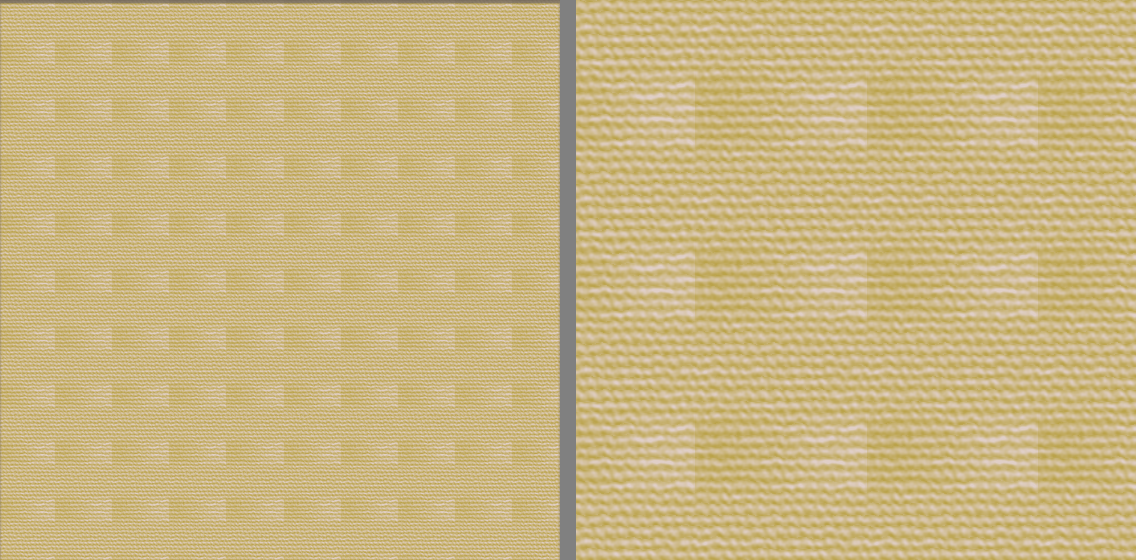
Left, the full canvas; right, a detail of the centre.
A three.js fragment shader for this texture:

```glsl
// Woven straw cloth: fine twisted horizontal cords in a repeating swatch, with a dark top hem.
varying vec2 vUv;

const float TAU = 6.2831853;
const float REPEATS = 9.8;                    // swatches across and down
const vec2 SWATCH_SHIFT = vec2(0.037, 0.605); // where the first swatch begins
const float CORDS = 15.0;                     // cords per swatch
const float TWISTS = 14.0;                    // twists per cord in a swatch

const vec3 OLIVE = vec3(0.745, 0.655, 0.335);
const vec3 STRAW = vec3(0.805, 0.725, 0.525);
const vec3 BLUSH = vec3(0.865, 0.795, 0.735);
const vec3 HEM = vec3(0.51, 0.46, 0.39);

float hash(float n) {
  return fract(sin(n * 91.345 + 3.7) * 4375.85);
}

vec2 gradientAt(vec2 cell, vec2 period) {
  vec2 c = mod(cell, period);
  float angle = TAU * fract(sin(dot(c, vec2(127.1, 311.7))) * 4375.85);
  return vec2(cos(angle), sin(angle));
}

// Gradient noise that wraps over the given number of cells, about -0.7 to 0.7
float tiledNoise(vec2 p, vec2 period) {
  vec2 i = floor(p);
  vec2 f = fract(p);
  vec2 w = f * f * f * (f * (f * 6.0 - 15.0) + 10.0);
  vec2 e = vec2(1.0, 0.0);
  float a = dot(gradientAt(i, period), f);
  float b = dot(gradientAt(i + e.xy, period), f - e.xy);
  float c = dot(gradientAt(i + e.yx, period), f - e.yx);
  float d = dot(gradientAt(i + e.xx, period), f - e.xx);
  return mix(mix(a, b, w.x), mix(c, d, w.x), w.y);
}

// Uneven dye: an olive patch after each seam and a pale one before it
float dyePatch(vec2 local) {
  float band = smoothstep(0.22, 0.34, local.y) * (1.0 - smoothstep(0.62, 0.76, local.y));
  float olive = 1.0 - smoothstep(0.1, 0.65, local.x);
  float pale = smoothstep(0.4, 0.95, local.x);
  return band * (pale - olive);
}

// Lightness of the weave, from 0 in the gaps to 1 on the highlights
float weave(vec2 local) {
  float wobble = 0.28 * tiledNoise(local * vec2(12.0, 8.0), vec2(12.0, 8.0));
  float y = local.y * CORDS + wobble;
  float row = mod(floor(y), CORDS);
  float across = fract(y);

  // Rounded cord, lit from above
  float ridge = -cos(TAU * (across - 0.1));

  // Slanted twists, shifted and bent on every cord
  float bend = 0.45 * tiledNoise(vec2(local.x * 7.0, row + 0.5), vec2(7.0, CORDS));
  float twist = cos(TAU * (local.x * TWISTS + across * 0.75 + hash(row) + bend));

  // Worn streaks along the cords and fine fibre grain
  float streak = tiledNoise(vec2(local.x * 5.0 + 0.3, row + 0.5), vec2(5.0, CORDS));
  float grain = tiledNoise(local * vec2(38.0, 44.0), vec2(38.0, 44.0));

  float dye = dyePatch(local);
  float twistDepth = 0.17 - 0.07 * abs(dye);
  float glint = max(ridge, 0.0) * max(streak, 0.0) * (0.35 + 0.35 * max(dye, 0.0));
  return 0.45 + 0.32 * ridge + twistDepth * twist + 0.28 * grain + 0.12 * dye + glint;
}

vec3 strawColor(float light) {
  float t = clamp(light, -0.12, 1.12);
  return t < 0.5 ? mix(OLIVE, STRAW, t * 2.0) : mix(STRAW, BLUSH, t * 2.0 - 1.0);
}

// Soft mask of a border strip, from the distance to its edge
float strip(float distanceIn, float width) {
  return 1.0 - smoothstep(width * 0.65, width * 1.35, distanceIn);
}

void main() {
  vec2 local = fract(vUv * REPEATS + SWATCH_SHIFT);
  float light = weave(local);
  vec3 color = strawColor(light);

  // Shaded side edges and the dark top hem
  float side = min(vUv.x, 1.0 - vUv.x);
  color = mix(color, HEM, 0.35 * strip(side, 0.0025));
  vec3 hemColor = HEM * (0.94 + 0.12 * clamp(light, 0.0, 1.0));
  color = mix(color, hemColor, strip(1.0 - vUv.y, 0.0058));

  gl_FragColor = vec4(color, 1.0);
}
```
